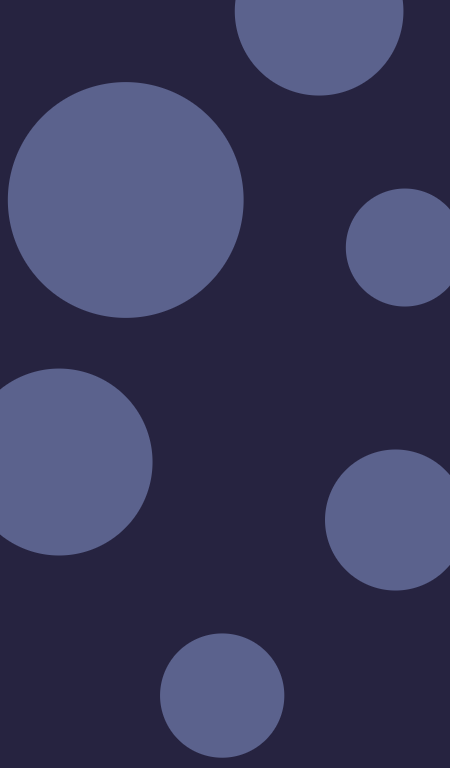
A Shadertoy shader for this background:

```glsl
// Flat pale discs scattered over a dark indigo ground.
// Each disc is a distance function; a loop merges them into one
// shape, which is then filled with an antialiased edge.

const vec3 GROUND_COLOR = vec3(0.149, 0.137, 0.251);
const vec3 DISC_COLOR = vec3(0.357, 0.384, 0.553);

// Disc centre (xy) and radius (z), in units of canvas height
const int DISC_COUNT = 6;
const vec3 DISCS[DISC_COUNT] = vec3[DISC_COUNT](
    vec3(0.4155, 0.9854, 0.1098),
    vec3(0.1637, 0.7396, 0.1535),
    vec3(0.5271, 0.6777, 0.0768),
    vec3(0.0769, 0.3984, 0.1217),
    vec3(0.5150, 0.3229, 0.0918),
    vec3(0.2893, 0.0943, 0.0809)
);

// Signed distance to a disc, negative inside
float discDistance(vec2 point, vec3 disc) {
    return length(point - disc.xy) - disc.z;
}

// Coverage of a shape, softened over one pixel
float fillMask(float dist, float pixel) {
    return clamp(0.5 - dist / pixel, 0.0, 1.0);
}

void mainImage(out vec4 fragColor, in vec2 fragCoord) {
    float pixel = 1.0 / iResolution.y;
    vec2 point = fragCoord * pixel;

    // Union of all discs
    float dist = 1e3;
    for (int i = 0; i < DISC_COUNT; i++) {
        dist = min(dist, discDistance(point, DISCS[i]));
    }

    vec3 color = mix(GROUND_COLOR, DISC_COLOR, fillMask(dist, pixel));
    fragColor = vec4(color, 1.0);
}
```
